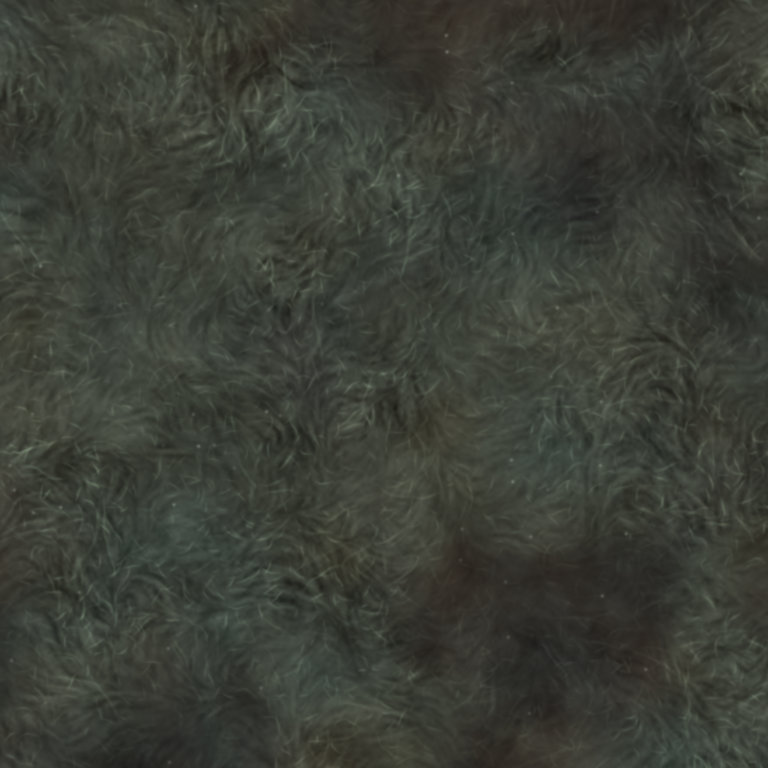
A WebGL 2 fragment shader for this texture:

```glsl
#version 300 es
precision highp float;
// Dark mossy ground with soft earthy patches, streaky matted fibres and sparse specks.

uniform vec2 u_resolution;
out vec4 fragColor;

const vec3 EARTH = vec3(0.189, 0.181, 0.163);
const vec3 MOSS = vec3(0.238, 0.255, 0.219);
const vec3 FIBRE_GAIN = vec3(0.100, 0.118, 0.098);
const vec3 LIGHT_TINT = vec3(0.95, 1.05, 0.95);
const vec3 TEAL_SHIFT = vec3(-0.050, 0.004, 0.034);
const vec3 SPECK_GAIN = vec3(0.17, 0.18, 0.17);
const float PATCH_SCALE = 4.2;
const float FLOW_SCALE = 4.0;
const float FLOW_TURN = 5.0;
const float MOTTLE_AMOUNT = 0.15;
const float STREAK_AMOUNT = 0.19;
const float STREAK_STEP = 0.0032;
const float GRAIN_AMOUNT = 0.060;
const float SPECK_SCALE = 34.0;
const float SPECK_CHANCE = 0.06;
const float SPECK_RADIUS = 0.0024;

// Integer hash: three values in 0..1 per cell and seed
vec3 hash3(vec2 cell, float seed) {
    uvec3 v = uvec3(ivec3(vec3(cell, seed)) + 4096);
    v = v * 1664525u + 1013904223u;
    v.x += v.y * v.z; v.y += v.z * v.x; v.z += v.x * v.y;
    v ^= v >> 16u;
    v.x += v.y * v.z; v.y += v.z * v.x; v.z += v.x * v.y;
    return vec3(v >> 8u) / 16777216.0;
}

float noise(vec2 p, float seed) {
    vec2 i = floor(p), f = fract(p);
    f = f * f * (3.0 - 2.0 * f);
    float low = mix(hash3(i, seed).x, hash3(i + vec2(1, 0), seed).x, f.x);
    float high = mix(hash3(i + vec2(0, 1), seed).x, hash3(i + vec2(1, 1), seed).x, f.x);
    return mix(low, high, f.y);
}

float fbm(vec2 p, float seed) {
    float sum = 0.0, weight = 0.5;
    for (int i = 0; i < 5; i++) {
        sum += weight * noise(p, seed + float(i));
        p = mat2(1.6, 1.2, -1.2, 1.6) * p + 7.3;
        weight *= 0.5;
    }
    return sum / 0.96875;
}

// Prevailing direction of the fibres
float flowAngle(vec2 p) {
    return 1.8 + (noise(p * FLOW_SCALE, 20.0) - 0.5) * FLOW_TURN;
}

// Noise smeared along the flow, centred on zero
float streaks(vec2 p) {
    float angle = flowAngle(p) + (noise(p * 22.0, 22.0) - 0.5) * 2.6;
    vec2 axis = vec2(cos(angle), sin(angle));
    float sum = 0.0;
    for (int i = -3; i <= 3; i++) {
        sum += noise((p + axis * float(i) * STREAK_STEP) * 165.0, 24.0) - 0.5;
    }
    return sum / 7.0;
}

// Bent, tapered fibres scattered two to a cell
float fibres(vec2 p, float scale, float width, float spread, float seed) {
    vec2 home = floor(p * scale);
    float sum = 0.0;
    for (int n = 0; n < 18; n++) {
        vec2 cell = home + vec2(n % 3, (n / 3) % 3) - 1.0;
        float key = seed + float(n / 9) * 2.0;
        vec3 place = hash3(cell, key);
        vec3 shape = hash3(cell, key + 1.0);
        vec2 centre = (cell + place.xy) / scale;
        float angle = flowAngle(centre) + (place.z - 0.5) * spread;
        vec2 axis = vec2(cos(angle), sin(angle));
        vec2 d = p - centre;
        vec2 q = vec2(dot(d, axis), dot(d, vec2(-axis.y, axis.x))) * scale;
        float along = q.x / mix(0.35, 0.85, shape.x);
        float bend = (shape.y - 0.5) * 0.8 * q.x * q.x + 0.03 * sin(q.x * 6.0 + shape.z * 6.0);
        float off = (q.y - bend) / (width * scale);
        float taper = 1.0 - smoothstep(0.1, 1.0, abs(along));
        sum += exp(-off * off) * taper * shape.z * shape.z * 1.4;
    }
    return sum;
}

// Small pale bits of debris
float specks(vec2 p, float pixel) {
    vec2 cell = floor(p * SPECK_SCALE);
    vec3 h = hash3(cell, 70.0);
    vec2 centre = (cell + 0.2 + 0.6 * h.xy) / SPECK_SCALE;
    vec2 d = (p - centre) / max(SPECK_RADIUS, pixel);
    return step(h.z, SPECK_CHANCE) * exp(-dot(d, d)) * (0.3 + 0.7 * h.x);
}

void main() {
    float side = min(u_resolution.x, u_resolution.y);
    vec2 p = gl_FragCoord.xy / side;
    float pixel = 1.0 / side;

    // Broad patches of earth and moss, drifting between olive and teal
    vec2 warp = vec2(noise(p * 5.0, 30.0), noise(p * 5.0, 31.0)) - 0.5;
    float cover = smoothstep(0.34, 0.66, fbm(p * PATCH_SCALE + warp * 0.7, 1.0));
    vec3 colour = mix(EARTH, MOSS, cover);
    colour += TEAL_SHIFT * (fbm(p * 7.0, 40.0) - 0.5);

    // Cloudy mottling, streaks along the flow and fine grain
    float clumps = smoothstep(0.32, 0.68, fbm(p * 8.0, 65.0));
    float texture_depth = mix(0.4, 1.0, cover) * mix(0.6, 1.2, clumps);
    float light = MOTTLE_AMOUNT * (fbm(p * 13.0, 50.0) - 0.5);
    float grain = 0.55 * noise(p * 120.0, 60.0) + 0.45 * noise(p * 220.0, 61.0) - 0.5;
    light += (STREAK_AMOUNT * streaks(p) + GRAIN_AMOUNT * grain) * texture_depth;
    colour += light * LIGHT_TINT;

    // Three sizes of fibre, denser on the moss
    float mat = 0.60 * fibres(p, 46.0, max(0.0019, 0.7 * pixel), 3.0, 100.0)
              + 0.60 * fibres(p, 25.0, max(0.0022, 0.7 * pixel), 1.8, 110.0);
    float strands = fibres(p, 10.0, max(0.0025, 0.7 * pixel), 1.2, 120.0);
    colour += FIBRE_GAIN * (mat * texture_depth + 0.45 * strands * mix(0.2, 1.0, clumps));

    colour += SPECK_GAIN * specks(p, pixel);
    fragColor = vec4(clamp(colour, 0.0, 1.0), 1.0);
}
```
